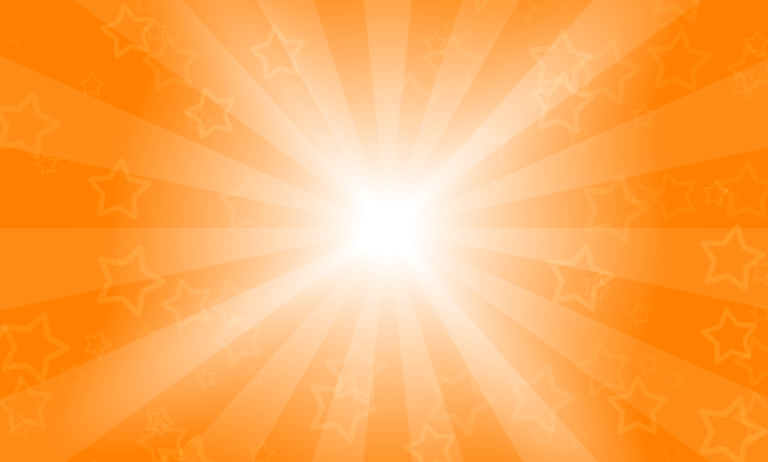
Give the GLSL for this background, as a WebGL 2 fragment shader.

```glsl
#version 300 es
precision highp float;
// Orange sunburst: thirty alternating wedges around a white central glow.
// Four angular lobes stretch the glow into diagonal beams, and two hashed
// grids scatter faint five-pointed star outlines around it.
uniform vec2 u_resolution;
out vec4 outColor;

const float PI = 3.14159265;
const vec3 DEEP_ORANGE = vec3(1.0, 0.5, 0.0);
const vec3 RAY_ORANGE = vec3(1.0, 0.547, 0.09);
const vec3 STAR_TINT = vec3(1.0, 0.75, 0.32);
const vec2 BURST_CENTER = vec2(0.505, 0.506);
const float RAY_PAIRS = 15.0;

vec2 hash2(vec2 p) {
    vec3 q = fract(p.xyx * vec3(0.1031, 0.103, 0.0973));
    q += dot(q, q.yzx + 33.33);
    return fract((q.xx + q.yz) * q.zy);
}

// Distance to the outline of a star, folded into one half-point
float starOutline(vec2 p, float radius) {
    float fold = PI / 5.0;
    float angle = abs(mod(atan(p.x, p.y) + fold, 2.0 * fold) - fold);
    vec2 q = length(p) * vec2(cos(angle), sin(angle));
    vec2 tip = vec2(radius, 0.0);
    vec2 side = 0.53 * radius * vec2(cos(fold), sin(fold)) - tip;
    float along = clamp(dot(q - tip, side) / dot(side, side), 0.0, 1.0);
    return length(q - tip - side * along);
}

// One jittered star per occupied grid cell
float starField(vec2 p, float cell, float size, float density, float seed, float pixel) {
    vec2 home = floor(p / cell);
    float ink = 0.0;
    for (int y = -1; y <= 1; y++) {
        for (int x = -1; x <= 1; x++) {
            vec2 id = home + vec2(x, y);
            vec2 jitter = hash2(id + seed);
            vec2 traits = hash2(id + seed + 47.0);
            vec2 d = p - (id + 0.1 + 0.8 * jitter) * cell;
            float tilt = (traits.y - 0.5) * 0.8;
            d = mat2(cos(tilt), sin(tilt), -sin(tilt), cos(tilt)) * d;
            float radius = size * mix(0.75, 1.15, traits.y);
            float edge = starOutline(d, radius) - radius * 0.085;
            float shape = 1.0 - smoothstep(-pixel, pixel, edge);
            float present = step(traits.x, density);
            ink += shape * present * mix(0.45, 1.0, jitter.x);
        }
    }
    return min(ink, 1.4);
}

// Soft angular peak that wraps around the circle
float beam(float angle, float direction, float width) {
    float offset = abs(mod(angle - direction + PI, 2.0 * PI) - PI);
    return exp(-offset * offset / (width * width));
}

// White amount: a nearly linear cone, longer along the diagonal beams
float glowAmount(float radius, float angle) {
    float lobes = beam(angle, radians(127.0), 0.22)
                + beam(angle, radians(213.0), 0.22)
                + beam(angle, radians(43.0), 0.26)
                + beam(angle, radians(311.0), 0.22);
    float reach = radius * (1.06 - 0.3 * lobes);
    float cone = 1.1 - 1.72 * reach;
    float softened = 0.5 * (cone + sqrt(cone * cone + 0.003));
    return smoothstep(0.0, 0.06, softened) * min(softened, 1.0);
}

void main() {
    float pixel = 1.0 / u_resolution.y;
    vec2 p = gl_FragCoord.xy * pixel;
    vec2 aspect = vec2(u_resolution.x * pixel, 1.0);
    vec2 d = p - BURST_CENTER * aspect;
    float radius = length(d);
    float angle = atan(d.y, d.x);

    // Alternating wedges
    float wedgeEdge = -sin(angle * RAY_PAIRS) * radius / RAY_PAIRS;
    float ray = smoothstep(-pixel, pixel, wedgeEdge);
    vec3 color = mix(DEEP_ORANGE, RAY_ORANGE, ray);

    // Large and small stars
    float stars = starField(p, 0.16, 0.067, 0.6, 3.0, pixel)
                + 0.7 * starField(p, 0.12, 0.027, 0.5, 19.0, pixel);
    float starFade = smoothstep(0.15, 0.42, radius);

    // Central light, then the stars over it
    float glow = glowAmount(radius, angle);
    glow *= 1.0 + 0.1 * (ray - 0.5) * smoothstep(0.1, 0.4, radius);
    color = mix(color, vec3(1.0), clamp(glow, 0.0, 1.0));
    vec3 starColor = mix(STAR_TINT, vec3(1.0), clamp(glow * 1.3, 0.0, 1.0));
    color = mix(color, starColor, clamp(0.27 * stars * starFade, 0.0, 0.5));

    outColor = vec4(color, 1.0);
}
```
